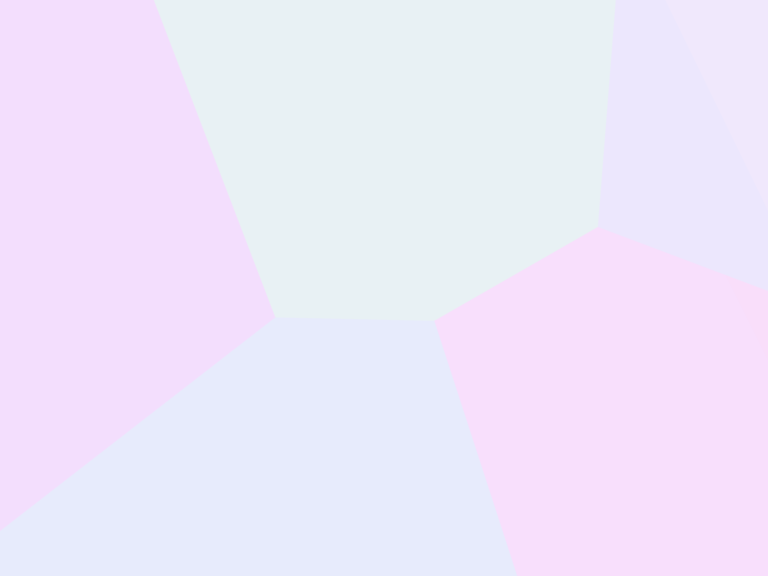
Write a Shadertoy shader that draws this background.

```glsl
// Smooth coverage of the half plane to the left of the line a -> b
float leftOf(vec2 p, vec2 a, vec2 b) {
    vec2 d = normalize(b - a);
    float dist = d.x * (p.y - a.y) - d.y * (p.x - a.x);
    float soft = 0.9 / iResolution.y;
    return smoothstep(-soft, soft, dist);
}

// Coverage of the convex wedge from edge a -> corner -> b
float wedge(vec2 p, vec2 a, vec2 corner, vec2 b) {
    return min(leftOf(p, a, corner), leftOf(p, corner, b));
}

void mainImage(out vec4 fragColor, in vec2 fragCoord) {
    vec2 p = fragCoord / iResolution.y;
    p.x *= 1.33333 * iResolution.y / iResolution.x;

    // Corners where three cells meet
    vec2 leftCorner = vec2(0.478, 0.449);
    vec2 midCorner = vec2(0.754, 0.443);
    vec2 rightCorner = vec2(1.038, 0.606);

    // Blue cell below, mint cell above
    vec3 color = mix(vec3(0.906, 0.922, 0.988), vec3(0.910, 0.945, 0.955),
                     leftOf(p, leftCorner, midCorner));

    // Lilac cell on the left
    color = mix(color, vec3(0.953, 0.871, 0.992),
                wedge(p, vec2(0.0, 0.078), leftCorner, vec2(0.267, 1.0)));

    // Pink cell with a faint facet at its right side
    vec3 pink = mix(vec3(0.971, 0.873, 0.988), vec3(0.975, 0.870, 0.982),
                    leftOf(p, vec2(1.281, 0.479), vec2(1.333, 0.375)));
    color = mix(color, pink, wedge(p, rightCorner, midCorner, vec2(0.898, 0.0)));

    // Lavender cell with a paler facet in the upper right
    vec3 lavender = mix(vec3(0.925, 0.906, 0.992), vec3(0.941, 0.910, 0.988),
                        leftOf(p, vec2(1.155, 1.0), vec2(1.333, 0.635)));
    color = mix(color, lavender, wedge(p, vec2(1.069, 1.0), rightCorner, vec2(1.333, 0.495)));

    fragColor = vec4(color, 1.0);
}
```
